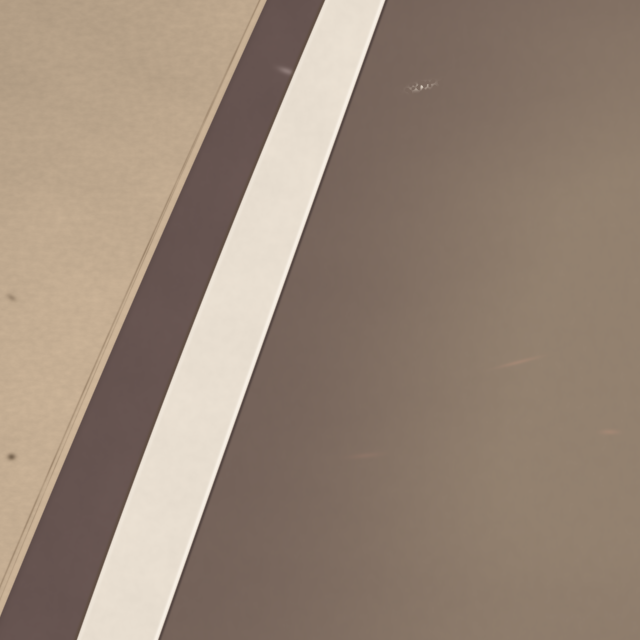
This texture is drawn by a three.js fragment shader. Its source:

```glsl
varying vec2 vUv;

#define EDGE 0.0016
#define CURB vec3(0.77, 0.68, 0.575)
#define GUTTER vec3(0.395, 0.325, 0.31)
#define ROAD_DARK vec3(0.455, 0.385, 0.35)
#define ROAD_LIGHT vec3(0.575, 0.505, 0.435)
#define PAINT vec3(0.91, 0.87, 0.815)
#define PAINT_RIM vec3(0.98, 0.95, 0.91)
#define SEAM vec3(0.49, 0.40, 0.31)
#define GRAIN 0.022

vec2 hashGradient(vec2 cell) {
  float h = fract(sin(dot(cell, vec2(127.1, 311.7))) * 4375.85);
  return vec2(cos(h * 6.2832), sin(h * 6.2832));
}

float gradientNoise(vec2 p) {
  vec2 i = floor(p), f = fract(p);
  vec2 u = f * f * f * (f * (f * 6.0 - 15.0) + 10.0);
  vec2 e = vec2(1.0, 0.0);
  float a = dot(hashGradient(i), f);
  float b = dot(hashGradient(i + e.xy), f - e.xy);
  float c = dot(hashGradient(i + e.yx), f - e.yx);
  float d = dot(hashGradient(i + e.xx), f - e.xx);
  return mix(mix(a, b, u.x), mix(c, d, u.x), u.y);
}

float fbm(vec2 p) {
  float sum = 0.0, gain = 0.5;
  for (int i = 0; i < 4; i++) {
    sum += gain * gradientNoise(p);
    p = p * 2.03 + 17.3;
    gain *= 0.5;
  }
  return sum;
}

// Horizontal position of a slightly bowed edge at height y
float bowedEdge(float y, vec3 k) {
  return k.x + y * (k.y + y * k.z);
}

float rightOf(float d) {
  return smoothstep(-EDGE, EDGE, d);
}

float line(float d, float width) {
  return exp(-d * d / (width * width));
}

// Soft elliptical mark, tilted by a slope
float mark(vec2 p, vec2 center, vec2 radius, float slope) {
  vec2 d = p - center;
  d.y -= slope * d.x;
  d /= radius;
  return exp(-dot(d, d));
}

vec3 curbColor(vec2 p, float d) {
  float light = 0.92 + 0.09 * smoothstep(1.0, 0.4, p.y) + 0.12 * (p.x - 0.12);
  vec3 c = CURB * light;
  c *= 1.0 + 0.05 * fbm(p * vec2(7.0, 12.0)) + 3.0 * GRAIN * fbm(p * vec2(70.0, 110.0));

  // Seam and worn lip beside the drop
  float seam = d + 0.020 - 0.009 * p.y;
  float wear = 0.6 + 0.5 * gradientNoise(p * 24.0);
  c = mix(c, SEAM, 0.65 * wear * line(seam, 0.0017));
  c = mix(c, CURB * 1.08, 0.5 * line(d + 0.006, 0.005));
  c = mix(c, SEAM, 0.35 * line(d + 0.011, 0.0013) * wear);

  // Pits
  float pits = mark(p, vec2(0.018, 0.286), vec2(0.006, 0.005), 0.0);
  pits += 0.5 * mark(p, vec2(0.018, 0.535), vec2(0.007, 0.005), -0.4);
  return mix(c, SEAM * 0.8, 0.8 * pits);
}

vec3 roadColor(vec2 p, float d) {
  float glow = smoothstep(-0.02, 0.58, d + 0.12 * p.y - 0.02);
  glow *= 1.0 - 0.55 * smoothstep(0.62, 1.05, p.y);
  glow *= 1.0 - 0.2 * smoothstep(0.3, 0.0, p.y);
  glow += 0.12 * fbm(p * vec2(2.0, 7.0));
  vec3 c = mix(ROAD_DARK, ROAD_LIGHT, clamp(glow * 1.1, 0.0, 1.0));
  c *= 1.0 + GRAIN * fbm(p * vec2(60.0, 45.0));

  // Chipped fleck and faint scuffs
  float chips = smoothstep(-0.1, 0.25, gradientNoise(p * 150.0));
  float fleck = mark(p, vec2(0.659, 0.865), vec2(0.016, 0.005), 0.2);
  c = mix(c, PAINT, 0.85 * fleck * chips);
  float scuffs = mark(p, vec2(0.81, 0.434), vec2(0.03, 0.003), 0.25);
  scuffs += mark(p, vec2(0.953, 0.325), vec2(0.014, 0.004), 0.0);
  scuffs += 0.6 * mark(p, vec2(0.57, 0.288), vec2(0.025, 0.004), 0.1);
  return c + vec3(0.06, 0.025, 0.02) * scuffs;
}

vec3 gutterColor(vec2 p, float d) {
  vec3 c = GUTTER * (1.0 + 0.25 * d + 0.06 * fbm(p * vec2(14.0, 9.0)));
  c *= 1.0 + GRAIN * fbm(p * 75.0);
  c = mix(c, GUTTER * 0.88, 0.5 * line(d, 0.006));
  return c + 0.15 * mark(p, vec2(0.448, 0.889), vec2(0.012, 0.005), -0.3);
}

void main() {
  vec2 p = vUv;
  float curb = p.x - bowedEdge(p.y, vec3(-0.0147, 0.4069, 0.0248));
  float paintLeft = p.x - bowedEdge(p.y, vec3(0.120, 0.349, 0.039));
  float paintRight = p.x - bowedEdge(p.y, vec3(0.247, 0.351, 0.004));

  // Painted stripe with a bright right rim
  vec3 paint = PAINT * (1.0 + 0.03 * fbm(p * 12.0) + GRAIN * fbm(p * 65.0));
  paint = mix(paint, PAINT_RIM, 0.9 * line(paintRight + 0.004, 0.003));
  paint = mix(paint, PAINT_RIM, 0.3 * line(paintLeft - 0.004, 0.003));

  // Dark contact lines on both sides of the stripe
  vec3 gutter = mix(gutterColor(p, curb), SEAM * 0.72, 0.6 * line(paintLeft + 0.002, 0.003));
  vec3 road = mix(roadColor(p, paintRight), GUTTER * 0.72, 0.75 * line(paintRight - 0.002, 0.0025));

  vec3 color = mix(curbColor(p, curb), gutter, rightOf(curb));
  color = mix(color, paint, rightOf(paintLeft));
  color = mix(color, road, rightOf(paintRight));
  gl_FragColor = vec4(color, 1.0);
}
```
